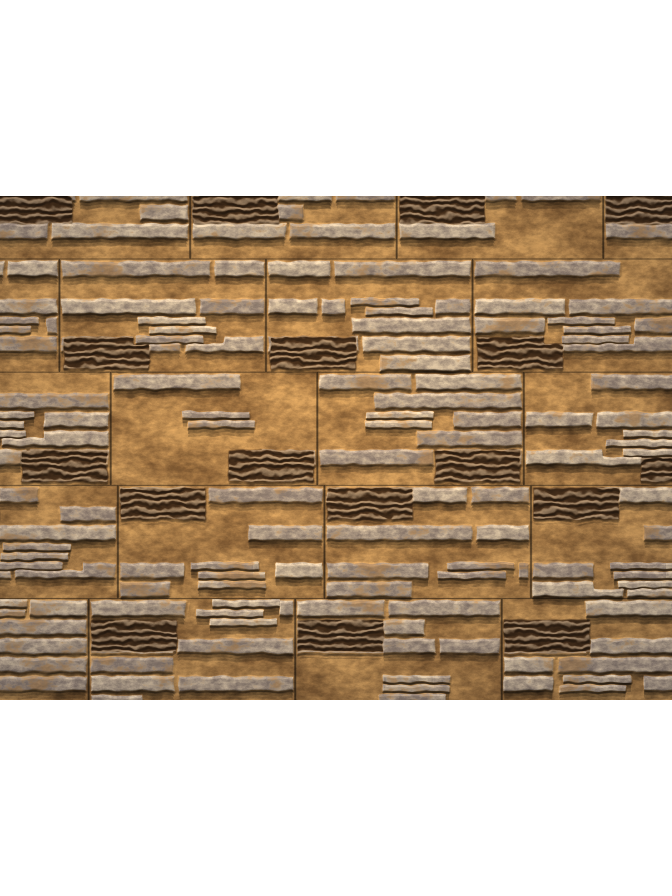
This texture is drawn by a WebGL 2 fragment shader. Its source:

```glsl
#version 300 es
precision highp float;
// A band of stacked-stone cladding between white margins. Staggered panels of six
// strips each hold raised slabs, thin slats and a dark ribbed patch, built as a
// height field that is lit from above. One unit is the height of one strip.
uniform vec2 u_resolution;
out vec4 outColor;

const float PANEL_WIDTH = 10.95;
// Per row of panels: seam offset, then the corner of the ribbed patch.
const vec3 ROWS[5] = vec3[5](
  vec3(10.08, 0.1, 2.4), vec3(3.15, 0.2, 4.1), vec3(5.87, 6.2, 4.1),
  vec3(6.25, 0.1, 0.1), vec3(4.70, 0.1, 1.1));

float hash(vec2 p) {
  vec3 q = fract(p.xyx * vec3(0.1031, 0.1030, 0.0973));
  q += dot(q, q.yzx + 33.33);
  return fract((q.x + q.y) * q.z);
}

float gradientDot(vec2 cell, vec2 offset) {
  float angle = 6.2832 * hash(cell + 71.0);
  return dot(vec2(cos(angle), sin(angle)), offset);
}

float noise(vec2 p) {
  vec2 i = floor(p), f = p - i;
  vec2 w = f * f * f * (f * (f * 6.0 - 15.0) + 10.0);
  vec2 e = vec2(1, 0);
  return mix(mix(gradientDot(i, f), gradientDot(i + e, f - e), w.x),
             mix(gradientDot(i + e.yx, f - e.yx), gradientDot(i + 1.0, f - 1.0), w.x), w.y);
}

float fbm(vec2 p) {
  float sum = 0.0, gain = 1.0;
  for (int i = 0; i < 4; i++) {
    sum += gain * noise(p);
    p = p * 2.03 + 17.0;
    gain *= 0.55;
  }
  return sum;
}

// Signed distance to a slightly rounded box given by two corners.
float box(vec2 p, vec2 low, vec2 high) {
  vec2 d = abs(p - 0.5 * (low + high)) - 0.5 * (high - low) + 0.1;
  return length(max(d, 0.0)) + min(max(d.x, d.y), 0.0) - 0.1;
}

// Returns height, random tone of the slab, ribbed mask, panel seam.
vec4 relief(vec2 p) {
  float row = clamp(floor((p.y - 13.73) / 6.0), -1.0, 3.0);
  vec3 plan = ROWS[int(row) + 1];
  float column = floor((p.x - plan.x) / PANEL_WIDTH);
  vec2 q = p - vec2(plan.x + column * PANEL_WIDTH, 13.73 + row * 6.0);
  vec2 id = vec2(column, row) * 13.0 + 50.0;
  vec2 rough = q + 0.11 * vec2(noise(p * 1.4), noise(p * 1.4 + 40.0));

  // Slabs: every strip is cut in two, even strips mostly stand out.
  float strip = floor(q.y);
  float cut = mix(2.8, 8.2, hash(id + vec2(strip, 3.0)));
  float side = step(cut, q.x);
  float tone = hash(id + vec2(strip * 2.0 + side, 29.0));
  float odd = mod(strip, 2.0);
  float raised = step(hash(id + vec2(strip, 7.0 + side)), mix(0.88, 0.25, odd));
  float d = box(rough, vec2(side * cut, strip) + 0.04, vec2(mix(cut, PANEL_WIDTH, side), strip + 1.0) - 0.04);
  float height = raised * (0.82 + 0.18 * tone) * (1.0 - smoothstep(-0.2, 0.03, d));

  // Ribbed patch with wavy horizontal ridges.
  float ribbed = 1.0 - smoothstep(-0.1, 0.05, box(rough, plan.yz, plan.yz + vec2(4.6, 1.75)));
  float ridge = sin(6.2832 * (q.y * 2.5 + 0.7 * noise(p * vec2(0.9, 1.6)) + 0.25 * noise(p * 3.0)));
  height = mix(height, 0.32 + 0.24 * ridge, ribbed);

  // Slats: two or three thin sticks, shifted against each other.
  float slatStrip = floor(mod(plan.z + 2.9 + floor(2.0 * hash(id + 9.0)), 5.0));
  vec2 corner = vec2(1.5 + 4.0 * hash(id + 5.0), slatStrip);
  float count = 2.0 + step(0.55, hash(id + 15.0));
  float area = 1.0 - smoothstep(-0.06, 0.06, box(rough, corner, corner + vec2(4.8, count * 0.5)));
  float index = floor((q.y - corner.y) * 2.0);
  vec2 start = corner + vec2(1.2 * hash(id + vec2(index, 19.0)), index * 0.5);
  float slat = 1.0 - smoothstep(-0.12, 0.03, box(rough, start + 0.03, start + vec2(3.7, 0.47)));
  height = mix(height, 0.85 * slat, area);
  ribbed *= 1.0 - area;

  float seam = min(min(q.x, PANEL_WIDTH - q.x), 0.03 + min(q.y, 6.0 - q.y));
  height += 0.13 * fbm(p * vec2(1.3, 2.2));
  return vec4(height, tone, ribbed, 1.0 - smoothstep(0.0, 0.1, seam));
}

void main() {
  float pixel = 47.5 / u_resolution.y;
  vec2 p = vec2(gl_FragCoord.x, u_resolution.y - gl_FragCoord.y) * pixel;
  vec4 stone = relief(p);
  float face = smoothstep(0.15, 0.7, stone.x);
  float stain = fbm(p * vec2(0.28, 0.5) + 8.0);
  float grain = fbm(p * vec2(1.8, 2.8) + 30.0);

  // Ochre hollows, pale weathered faces, dark ribs.
  vec3 hollow = mix(vec3(0.50, 0.36, 0.21), vec3(0.77, 0.59, 0.36), clamp(0.55 + 0.8 * stain + 0.3 * grain, 0.0, 1.0));
  vec3 slab = mix(vec3(0.56, 0.50, 0.46), vec3(0.78, 0.71, 0.61), clamp(0.2 + 0.6 * stone.y + 0.7 * grain, 0.0, 1.0));
  slab = mix(slab, vec3(0.60, 0.46, 0.31), 0.75 * smoothstep(0.1, 0.6, stain + 0.5 * grain));
  vec3 ribs = mix(vec3(0.25, 0.17, 0.10), vec3(0.56, 0.47, 0.37), smoothstep(0.2, 0.62, stone.x));
  vec3 color = mix(mix(hollow, slab, face), ribs, stone.z);

  // Slope light from above and a soft shadow below whatever stands out.
  float slope = stone.x - relief(p - vec2(0.03, 0.09)).x;
  float shadow = 0.0;
  for (int i = 1; i < 4; i++)
    shadow = max(shadow, relief(p - vec2(0.0, 0.17 * float(i))).x - stone.x - 0.2 * float(i));
  color *= 1.0 + clamp(0.65 * slope, -0.38, 0.22);
  color *= 1.0 - 0.75 * min(shadow, 0.7);
  color *= (1.0 + 0.09 * grain) * (1.0 - 0.55 * stone.w);

  // Warm glow around the middle, cooler and darker toward the rim.
  vec2 away = (p - vec2(17.0, 21.5)) / vec2(25.0, 18.0);
  float glow = exp(-dot(away, away));
  color *= mix(vec3(0.74, 0.75, 0.79), vec3(1.08, 1.05, 1.0), glow);

  float band = smoothstep(-0.5, 0.5, (13.36 - abs(p.y - 23.75)) / pixel);
  outColor = vec4(mix(vec3(1.0), clamp(color, 0.0, 1.0), band), 1.0);
}
```
